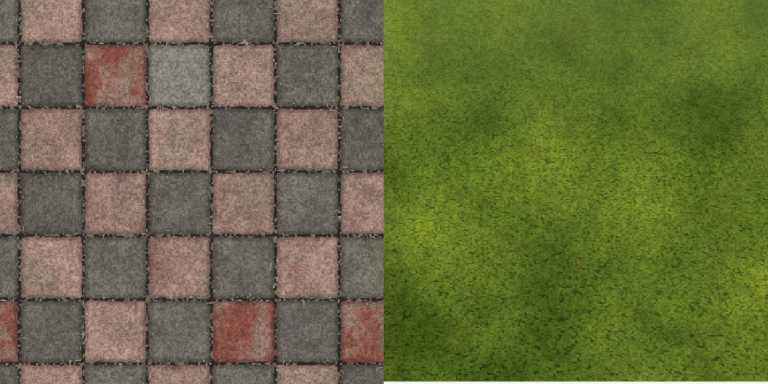
A WebGL 1 fragment shader for this texture:

```glsl
precision highp float;
// Checkered stone pavers on the left, a mottled lawn on the right.

uniform vec2 u_resolution;

#define TILES 6.0
#define TILE_ORIGIN vec2(0.0505, 0.053)
#define JOINT 0.024
#define STONE_GRAIN 0.30
#define LAWN_GRAIN 0.30
#define GREY_STONE vec3(0.405, 0.388, 0.358)
#define PINK_STONE vec3(0.605, 0.498, 0.452)
#define RED_STAIN vec3(0.52, 0.31, 0.27)
#define LAWN_DARK vec3(0.25, 0.335, 0.085)
#define LAWN_MID vec3(0.375, 0.455, 0.145)
#define LAWN_BRIGHT vec3(0.50, 0.57, 0.16)
#define LAWN_EDGE 0.0065

float hash(vec2 p) {
  vec3 q = fract(p.xyx * vec3(0.1031, 0.1030, 0.0973));
  q += dot(q, q.yzx + 33.33);
  return fract((q.x + q.y) * q.z);
}

float noise(vec2 p) {
  vec2 i = floor(p), f = fract(p);
  f = f * f * (3.0 - 2.0 * f);
  return mix(mix(hash(i), hash(i + vec2(1.0, 0.0)), f.x),
             mix(hash(i + vec2(0.0, 1.0)), hash(i + vec2(1.0)), f.x), f.y);
}

float fbm(vec2 p) {
  float sum = 0.0, amp = 0.5;
  for (int k = 0; k < 4; k++) {
    sum += amp * noise(p);
    p = p * 2.03 + 17.3;
    amp *= 0.5;
  }
  return sum / 0.9375;
}

// Soft round patch
float patchAt(vec2 p, vec2 center, float radius) {
  vec2 d = (p - center) / radius;
  return exp(-dot(d, d));
}

// 1 on the chosen tile, 0 elsewhere
float onTile(vec2 id, vec2 chosen) {
  return 1.0 - step(0.5, length(id - chosen));
}

float roundedBox(vec2 p, vec2 halfSize, float r) {
  vec2 q = abs(p) - halfSize + r;
  return length(max(q, 0.0)) + min(max(q.x, q.y), 0.0) - r;
}

vec3 pavers(vec2 p, float pixel) {
  vec2 grid = (p - TILE_ORIGIN) * TILES;
  vec2 id = floor(grid), local = fract(grid) - 0.5;
  float pink = mod(id.x + id.y, 2.0);
  float mottle = fbm(p * 22.0 + id * 7.0);
  float grain = 0.6 * noise(p * 260.0) + 0.4 * noise(p * 130.0 + 40.0) - 0.5;

  // Stone colour with per-tile tone
  vec3 stone = mix(GREY_STONE, PINK_STONE, pink);
  stone *= 0.94 + 0.12 * hash(id + 20.0) + 0.30 * (mottle - 0.5);
  stone = mix(stone, vec3(0.56, 0.545, 0.50), 0.75 * onTile(id, vec2(2.0, 4.0)));
  stone = mix(stone, vec3(0.46, 0.45, 0.36), 0.35 * smoothstep(0.5, 0.75, fbm(p * 9.0 + 5.0)));

  // Red staining
  float red = onTile(id, vec2(1.0, 4.0)) + onTile(id, vec2(3.0, 0.0));
  red += onTile(id, vec2(5.0, 0.0)) + onTile(id, vec2(-1.0, 0.0));
  red += pink * (patchAt(p, vec2(0.405, 0.30), 0.035) + 0.6 * patchAt(p, vec2(0.77, 0.30), 0.02));
  stone = mix(stone, RED_STAIN, clamp(red, 0.0, 1.0) * smoothstep(0.2, 0.65, mottle));
  stone *= 1.0 + STONE_GRAIN * 1.6 * grain;

  // Worn rim, then gritty joints
  float wobble = 0.024 * (noise(p * 75.0) - 0.5);
  float d = roundedBox(local, vec2(0.5 - JOINT), 0.05) + wobble;
  stone *= 1.0 - 0.22 * smoothstep(-0.09, 0.0, d);
  float grit = noise(p * 170.0 + 90.0);
  vec3 joint = mix(vec3(0.17, 0.155, 0.135), vec3(0.49, 0.44, 0.37), smoothstep(0.35, 0.95, grit));
  float edge = pixel * TILES;
  vec3 color = mix(stone, joint, smoothstep(-edge, edge, d));

  // Pale crumbs, denser near the joints
  float crumb = smoothstep(0.88, 0.96, noise(p * 115.0 + 11.0));
  return mix(color, vec3(0.73, 0.70, 0.64), crumb * (0.15 + 0.4 * smoothstep(-0.12, 0.0, d)));
}

vec3 lawn(vec2 p) {
  // Broad light and shade
  float light = 0.42 + 0.9 * (fbm(p * 7.0 + 3.0) - 0.5);
  light += 0.30 * patchAt(p, vec2(0.12, 0.39), 0.13) + 0.34 * patchAt(p, vec2(0.61, 0.48), 0.17);
  light += 0.34 * patchAt(p, vec2(0.92, 0.24), 0.12) + 0.26 * patchAt(p, vec2(0.94, 0.05), 0.08);
  light += 0.22 * patchAt(p, vec2(0.73, 0.84), 0.12) + 0.24 * patchAt(p, vec2(0.08, 0.93), 0.15);
  light -= 0.28 * patchAt(p, vec2(0.04, 0.12), 0.17) + 0.20 * patchAt(p, vec2(0.45, 0.06), 0.20);
  light -= 0.20 * patchAt(p, vec2(0.18, 0.65), 0.15) + 0.16 * patchAt(p, vec2(0.88, 0.62), 0.15);
  vec3 color = mix(LAWN_DARK, LAWN_MID, smoothstep(0.0, 0.5, light));
  color = mix(color, LAWN_BRIGHT, smoothstep(0.42, 1.0, light));

  // Blades shrink and haze over toward the top
  float scale = mix(120.0, 190.0, p.y);
  float blades = 0.55 * noise(p * vec2(1.0, 1.25) * 190.0) + 0.45 * fbm(p * 75.0 + 60.0) - 0.5;
  float gaps = smoothstep(0.66, 0.9, noise(p * vec2(1.0, 1.3) * scale + 30.0));
  color *= 1.0 + LAWN_GRAIN * 1.8 * blades - 0.28 * gaps * (1.0 - 0.5 * p.y);
  color = mix(color, vec3(0.45, 0.40, 0.16), 0.25 * smoothstep(0.62, 0.82, fbm(p * 28.0 + 8.0)));
  return mix(color, vec3(0.41, 0.48, 0.23), 0.40 * smoothstep(0.55, 1.0, p.y));
}

void main() {
  vec2 p = gl_FragCoord.xy / u_resolution.y;
  float pixel = 1.0 / u_resolution.y;
  vec3 grass = lawn(p - vec2(1.0, 0.0));
  grass = mix(vec3(0.96), grass, smoothstep(-0.5, 0.5, (p.y - LAWN_EDGE) / pixel));
  float side = smoothstep(-0.5, 0.5, (p.x - 0.999) / pixel);
  gl_FragColor = vec4(mix(pavers(p, pixel), grass, side), 1.0);
}
```
